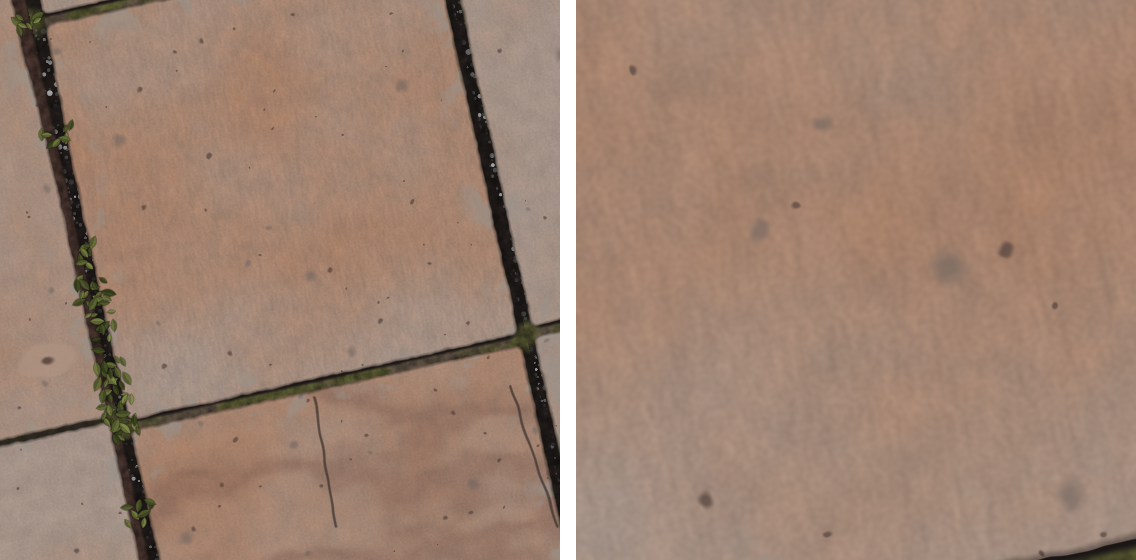
Left, the full canvas; right, a detail of the centre.
This texture is drawn by a Shadertoy shader. Its source:

```glsl
// Weathered sandstone paving: a tilted grid of large slabs with open joints.
// Slabs are rounded boxes tinted by gradient noise; the joints hold soil,
// gravel and moss, and leaves sprout from one of them.
#define TILT 0.2164
#define PITCH vec2(0.744, 0.740)
#define ORIGIN vec2(0.260, 0.185)
#define RIPPLE 0.055
#define CHIPPING 0.0035
#define LEAVES 104
#define GREY_STONE vec3(0.64, 0.57, 0.528)
#define WARM_STONE vec3(0.645, 0.495, 0.405)
#define SOIL vec3(0.105, 0.088, 0.082)
#define MOSS vec3(0.30, 0.30, 0.17)

vec2 hash2(vec2 p) {
    vec3 a = fract(p.xyx * vec3(0.1031, 0.1030, 0.0973));
    a += dot(a, a.yzx + 33.33);
    return fract((a.xx + a.yz) * a.zy);
}

float noise(vec2 p) { // gradient noise
    vec2 i = floor(p), f = p - i, w = f * f * (3.0 - 2.0 * f);
    vec4 g;
    for (int k = 0; k < 4; k++) {
        vec2 o = vec2(k & 1, k >> 1);
        float a = 6.2832 * hash2(i + o + 57.0).x;
        g[k] = dot(vec2(cos(a), sin(a)), f - o);
    }
    return mix(mix(g.x, g.y, w.x), mix(g.z, g.w, w.x), w.y);
}

float fbm(vec2 p) {
    float sum = 0.0, amp = 0.6;
    for (int i = 0; i < 4; i++, amp *= 0.5) { sum += amp * noise(p); p = p * 2.03 + 17.1; }
    return sum;
}

float segment(vec2 p, vec2 a, vec2 ab) {
    return length(p - a - ab * clamp(dot(p - a, ab) / dot(ab, ab), 0.0, 1.0));
}

// Scattered round blots: x = coverage, y = random tone
vec2 blots(vec2 p, float chance, float radius, float soft) {
    vec2 best = vec2(0.0);
    for (int k = 0; k < 9; k++) {
        vec2 c = floor(p) + vec2(k % 3, k / 3) - 1.0, t = hash2(c + 203.0);
        float r = radius * mix(0.35, 1.0, t.x * t.x);
        float m = smoothstep(r, r * (1.0 - soft), length(p - c - hash2(c + 91.0)));
        if (t.y < chance && m > best.x) best = vec2(m, hash2(c + 411.0).x);
    }
    return best;
}

vec3 stone(vec2 q, vec2 id, float t, float d) {
    bool middle = id.x == 0.0, lower = middle && id.y < 0.0;
    float fine = fbm(q * 28.0), band = fbm(q * vec2(2.6, 5.0) + 3.7);
    float warm = middle ? 0.25 + 0.45 * smoothstep(0.0, 0.4, t) : 0.35 * hash2(id + 5.0).x;
    warm += 0.9 * fbm(q * 4.0 + id * 9.0) + 0.25 * fine;
    vec3 col = mix(GREY_STONE, WARM_STONE, clamp(warm, 0.0, 1.0));
    // Curved mineral bands
    if (lower) col = mix(col, vec3(0.50, 0.37, 0.32), 0.45 * exp(-90.0 * band * band));
    // Tooled ripples and grain
    vec2 w = q + 0.006 * noise(q * 30.0);
    float ripple = noise(w * vec2(190.0, 65.0)) + 0.6 * noise(w * vec2(90.0, 14.0));
    col *= 1.0 + RIPPLE * (middle && !lower ? 1.0 : 0.45) * ripple + 0.1 * fine + 0.05 * noise(q * 260.0);
    // Stains, pits and pale lichen
    vec2 ragged = q + 0.004 * noise(q * 90.0);
    col = mix(col, vec3(0.43, 0.39, 0.37), 0.55 * blots(ragged * 9.0, 0.3, 0.16, 0.8).x);
    col = mix(col, vec3(0.30, 0.24, 0.22), 0.65 * blots(ragged * 22.0, 0.14, 0.15, 0.7).x);
    float lichen = smoothstep(0.1, 0.22, fbm(q * 13.0 + 8.0)) * smoothstep(-0.07, -0.01, d);
    col = mix(col, vec3(0.60, 0.57, 0.54), 0.6 * lichen);
    return col * (1.0 - 0.35 * smoothstep(-0.006, 0.0, d)); // worn rim
}

// Joint contents; off = offset from the nearest crossing
vec3 filling(vec2 q, vec2 off, bool first, bool left, float upright) {
    float grit = 1.0 + 0.8 * fbm(q * 60.0), wall = first ? smoothstep(0.002, -0.005, off.x) : 0.0;
    vec3 col = mix(SOIL, vec3(0.23, 0.165, 0.145), wall) * grit;
    vec2 pebble = blots(q * 95.0, 0.65, 0.6, 0.35);
    float bed = (1.0 - wall) * smoothstep(-0.004, 0.003, off.x) * smoothstep(-0.35, 0.2, noise(q * 14.0));
    col = mix(col, vec3(0.19 + 0.46 * pebble.y * pebble.y), pebble.x * bed);
    vec3 level = mix(vec3(0.31, 0.265, 0.22), MOSS, smoothstep(-0.1, 0.3, noise(q * 20.0))) * grit;
    level = mix(level, SOIL, left ? 0.7 : smoothstep(0.001, 0.008, off.y));
    return mix(mix(level, col, upright), MOSS * grit, 0.85 * smoothstep(0.034, 0.012, length(off)));
}

void mainImage(out vec4 fragColor, in vec2 fragCoord) {
    vec2 p = fragCoord / iResolution.y;
    float px = 1.0 / iResolution.y, c = cos(TILT), s = sin(TILT);
    vec2 q = mat2(c, -s, s, c) * p;
    // Slab cell; columns are shifted along their length
    float column = floor((q.x - ORIGIN.x) / PITCH.x);
    bool left = column < 0.0;
    vec2 pitch = PITCH + vec2(0.0, left ? 0.07 : 0.0);
    vec2 start = ORIGIN + vec2(0.0, left ? 0.019 : 0.009 * column);
    vec2 cell = (q - start) / pitch, id = floor(cell), node = floor(cell + 0.5);
    vec2 off = q - start - node * pitch;
    bool first = node.x == 0.0;
    vec2 gap = vec2(first ? 0.017 + 0.008 * smoothstep(0.6, 1.0, q.y) : 0.0125, left ? 0.0045 : 0.0095);
    vec2 e = gap - abs(off), r = e + 0.012;
    float d = length(max(r, 0.0)) + min(max(r.x, r.y), 0.0) - 0.012;
    d += CHIPPING * (noise(q * 24.0) + 0.6 * noise(q * 75.0));
    vec3 col = stone(q, id, cell.y - id.y, d);
    // Oval knot and hairline cracks
    float knot = length((q - vec2(0.157, 0.33)) * vec2(1.0, 1.7)) + 0.012 * noise(q * 25.0);
    col = mix(col, vec3(0.69, 0.58, 0.51), 0.65 * smoothstep(0.058, 0.046, knot));
    col = mix(col, vec3(0.30, 0.23, 0.21), 0.8 * smoothstep(0.019, 0.007, knot));
    vec2 bent = p + vec2(0.006 * noise(p * 22.0), 0.0);
    float crack = min(segment(bent, vec2(0.56, 0.29), vec2(0.04, -0.23)), segment(bent, vec2(0.912, 0.31), vec2(0.084, -0.25)));
    col = mix(col, SOIL * 2.2, 0.75 * smoothstep(0.0022 + px, 0.0005, crack));
    col = mix(col, filling(q, off, first, left, smoothstep(-0.003, 0.002, e.x)), smoothstep(-px, px, d));
    // Leaves: one long clump, then four tufts
    for (int i = 0; i < LEAVES; i++) {
        float k = float(i), tuft = float(i % 4);
        vec2 h = hash2(vec2(k, 7)) - 0.5, t = hash2(vec2(k, 31));
        vec2 clump = i < 72 ? vec2(0.31, 0.3) : vec2(tuft < 1.0 ? 0.024 : 0.28 + 0.218 * tuft, 0.04);
        vec2 l = q - vec2(ORIGIN.x + 0.004 + h.x * 0.056, clump.x + h.y * clump.y);
        float a = 6.2832 * t.x, size = mix(0.007, 0.014, t.y);
        l = mat2(cos(a), -sin(a), sin(a), cos(a)) * l / size;
        float leaf = (abs(l.y) - 0.45 * (1.0 - l.x * l.x)) * size;
        vec3 green = mix(vec3(0.20, 0.23, 0.10), vec3(0.47, 0.50, 0.26), fract(t.x * 7.0));
        col *= 1.0 - 0.4 * smoothstep(0.003, -0.001, leaf);
        col = mix(col, green * (l.y > 0.0 ? 1.08 : 0.88), smoothstep(px, -px, leaf));
    }
    fragColor = vec4(col, 1.0);
}
```
